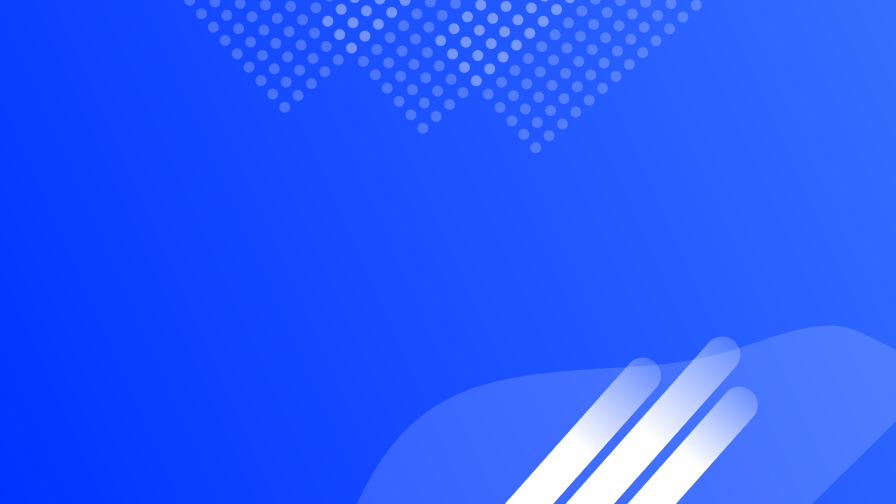
This background is drawn by a Shadertoy shader. Its source:

```glsl
// Blue gradient with dotted wedges on top, a soft wave and fading slanted bars below.
#define DEEP_BLUE   vec3(0.0, 0.2, 1.0)
#define LIGHT_BLUE  vec3(0.21, 0.43, 1.0)
#define DOT_ORIGIN  vec2(0.5648, 0.787)
#define DOT_PITCH   0.0355
#define DOT_RADIUS  0.0108
#define DOT_ALPHA   0.21
#define WAVE_ALPHA  0.15
#define BAR_RADIUS  0.0359
#define BAR_FADE    0.55
#define BAR_TIP     0.18
#define SLANT       vec2(0.664, 0.748)

// Lattice corner of each dotted wedge, and centre of each bar's round cap
const vec2 WEDGES[3] = vec2[3](vec2(0, 0), vec2(6, 5), vec2(11, 9));
const vec2 CAPS[3] = vec2[3](vec2(1.2755, 0.2546), vec2(1.433, 0.2963), vec2(1.4676, 0.1968));

// Antialiased coverage of a distance that is negative inside
float coverage(float dist) {
    return clamp(0.5 - dist * iResolution.y, 0.0, 1.0);
}

// Overlapping wedges of one slanted dot lattice
float dotsAlpha(vec2 p) {
    vec2 downAxis = vec2(SLANT.x, -SLANT.y);
    vec2 upAxis = SLANT.yx;
    vec2 q = p - DOT_ORIGIN;
    q = vec2(dot(q, downAxis), dot(q, upAxis)) / DOT_PITCH;
    vec2 cell = round(q);
    float clear = 1.0;
    for (int i = 0; i < 3; i++) {
        vec2 offset = cell - WEDGES[i];
        bool inside = offset.x < 0.5 && offset.x > -8.5 && offset.y > -0.5;
        if (inside) clear *= 1.0 - DOT_ALPHA;
    }
    return (1.0 - clear) * coverage(length(q - cell) * DOT_PITCH - DOT_RADIUS);
}

// Plateau with a rounded shoulder and a hump, cut by a slope at the right
float waveAlpha(vec2 p) {
    float rise = 0.274 * (1.0 - exp(-7.9 * (p.x - 0.708)));
    float h = (p.x - 1.65) / (p.x < 1.65 ? 0.146 : 0.095);
    float hump = 0.08 * exp(-0.5 * h * h);
    float top = p.y - rise - hump;
    float side = 0.7 * (0.985 * (p.x - 1.611) - p.y);
    float steepness = 1.0 + 2.16 * exp(-7.9 * max(p.x - 0.708, 0.0));
    return WAVE_ALPHA * coverage(max(top / steepness, side));
}

// Round-capped bar, solid at its foot and faint at its tip
float barAlpha(vec2 p, vec2 cap) {
    vec2 q = p - cap;
    float back = -dot(q, SLANT);
    float dist = length(q + SLANT * max(back, 0.0)) - BAR_RADIUS;
    float fadeLength = BAR_FADE * cap.y / SLANT.y;
    float fade = clamp((back + BAR_RADIUS) / (fadeLength + BAR_RADIUS), 0.0, 1.0);
    return mix(BAR_TIP, 1.0, fade) * coverage(dist);
}

void mainImage(out vec4 fragColor, in vec2 fragCoord) {
    vec2 p = fragCoord / iResolution.y;
    vec2 uv = fragCoord / iResolution.xy;
    vec3 white = vec3(1.0);

    vec3 color = mix(DEEP_BLUE, LIGHT_BLUE, dot(uv, vec2(0.8, 0.2)));
    color = mix(color, white, dotsAlpha(p));
    color = mix(color, white, waveAlpha(p));
    for (int i = 0; i < 3; i++) {
        color = mix(color, white, barAlpha(p, CAPS[i]));
    }
    fragColor = vec4(color, 1.0);
}
```
